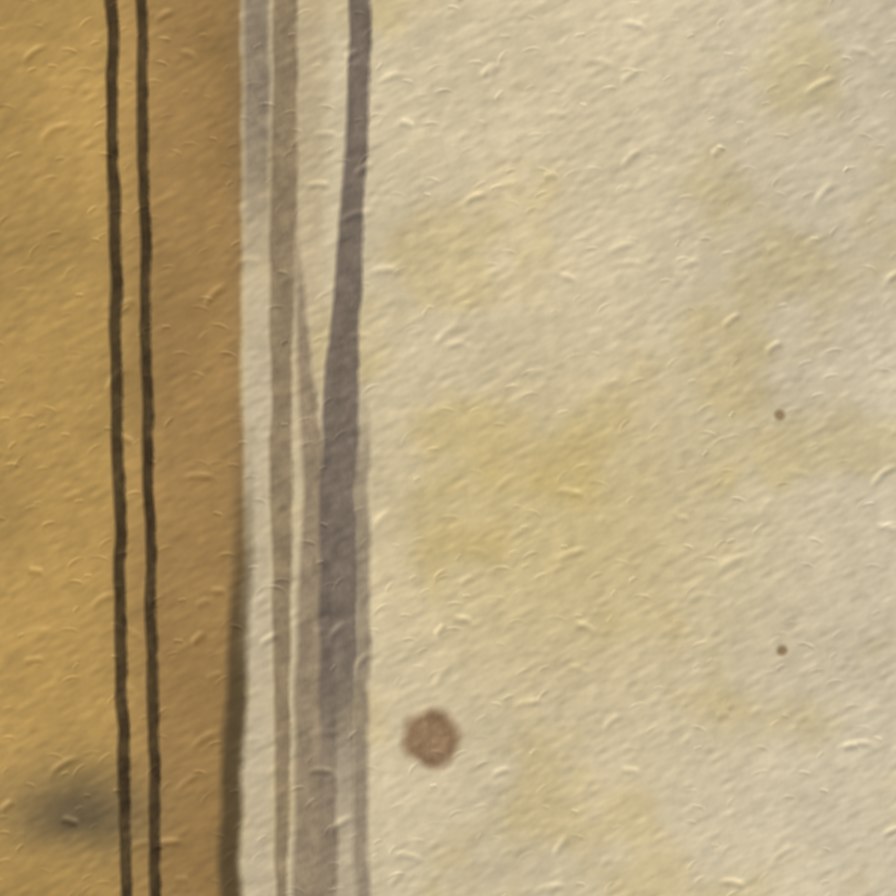
This texture is drawn by a Shadertoy shader. Its source:

```glsl
// Aged paper beside a tan border, with ruled dark lines, worn grey bands and one brown spot.

float hash(vec2 p) {
    vec3 q = fract(p.xyx * vec3(0.1031, 0.103, 0.0973));
    q += dot(q, q.yzx + 33.33);
    return fract((q.x + q.y) * q.z);
}

float noise(vec2 p) {
    vec2 i = floor(p), f = fract(p);
    f = f * f * (3.0 - 2.0 * f);
    return mix(mix(hash(i), hash(i + vec2(1, 0)), f.x),
               mix(hash(i + vec2(0, 1)), hash(i + vec2(1, 1)), f.x), f.y);
}

float fbm(vec2 p) {
    float sum = 0.0, amp = 0.5;
    for (int i = 0; i < 4; i++) {
        sum += amp * noise(p);
        p = mat2(1.6, 1.2, -1.2, 1.6) * p + 17.3;
        amp *= 0.5;
    }
    return sum / 0.9375;
}

// Soft vertical band
float band(float x, float center, float halfWidth, float soft) {
    soft = max(soft, 1.0 / iResolution.y);
    return 1.0 - smoothstep(halfWidth - soft, halfWidth + soft, abs(x - center));
}

// Height of the surface, stretched along slanted fibres
float fibreHeight(vec2 p) {
    vec2 along = mat2(0.88, -0.47, 0.47, 0.88) * p;
    return 0.65 * fbm(along * vec2(24, 60)) + 0.35 * noise(along * vec2(75, 160));
}

// Scattered raised fibres: bright stroke with a shaded lower side
float fibres(vec2 p, float scale, float density) {
    vec2 cell = floor(p * scale);
    float light = 0.0;
    for (int j = -1; j <= 1; j++)
    for (int i = -1; i <= 1; i++) {
        vec2 id = cell + vec2(i, j);
        if (hash(id + 7.7) > density) continue;
        vec2 d = p * scale - id - vec2(hash(id + 1.3), hash(id + 4.1));
        float angle = mix(-0.35, 0.95, hash(id + 9.2));
        d = vec2(cos(angle) * d.x + sin(angle) * d.y, cos(angle) * d.y - sin(angle) * d.x);
        d.y += 0.5 * d.x * d.x;
        float taper = 1.0 - smoothstep(0.1, 0.2 + 0.4 * hash(id + 2.8), abs(d.x));
        float ridge = exp(-pow(d.y / 0.07, 2.0)) - 0.7 * exp(-pow((d.y + 0.14) / 0.08, 2.0));
        light += taper * ridge * mix(0.3, 1.0, hash(id + 5.9));
    }
    return light;
}

void mainImage(out vec4 fragColor, in vec2 fragCoord) {
    vec2 uv = fragCoord / iResolution.xy;
    float down = 1.0 - uv.y;
    float mottling = fbm(uv * 7.0), grain = fbm(uv * vec2(85, 60));
    float x = uv.x + 0.004 * (noise(uv * vec2(30, 22)) - 0.5) + 0.003 * (grain - 0.5);

    // Paper with broad yellow patches
    vec3 paper = mix(vec3(0.81, 0.75, 0.62), vec3(0.79, 0.74, 0.63), smoothstep(0.6, 1.0, uv.x));
    paper *= 0.94 + 0.12 * mottling;
    float yellow = exp(-dot((uv - vec2(0.63, 0.4)) * vec2(5, 6), (uv - vec2(0.63, 0.4)) * vec2(5, 6)));
    yellow += 0.7 * smoothstep(0.48, 0.75, fbm(uv * 10.0 + 31.0));
    paper -= vec3(0.02, 0.035, 0.09) * yellow;

    // Tan border, browner beyond the ruled pair
    vec3 tan1 = mix(vec3(0.69, 0.56, 0.33), vec3(0.61, 0.485, 0.30), smoothstep(0.1, 0.19, uv.x));
    tan1 *= 0.86 + 0.28 * mottling;
    tan1 = mix(tan1, vec3(0.52, 0.43, 0.32), 0.55 * smoothstep(0.24, 0.28, uv.x) * (1.0 - 0.4 * down));
    float stain = exp(-dot((uv - vec2(0.09, 0.09)) * vec2(12, 18), (uv - vec2(0.09, 0.09)) * vec2(12, 18)));
    tan1 = mix(tan1, vec3(0.42, 0.36, 0.26), stain * smoothstep(0.3, 0.65, mottling));
    float border = 1.0 - smoothstep(-0.006, 0.006, x - 0.271 + 0.008 * smoothstep(0.6, 1.0, down));
    vec3 col = mix(paper, tan1, border);

    // Worn grey bands that drift, merge and fade down the page
    vec3 grey = mix(vec3(0.46, 0.41, 0.35), vec3(0.57, 0.51, 0.43), grain);
    float gutter = band(x, 0.315, 0.048, 0.012) * (1.0 - 0.5 * smoothstep(0.2, 0.6, down));
    col = mix(col, vec3(0.68, 0.60, 0.46), 0.45 * gutter * (1.0 - border));
    float left = band(x, 0.287, 0.013, 0.005) * (1.0 - smoothstep(0.12, 0.33, down));
    col = mix(col, grey, 0.8 * left);
    float middle = band(x, mix(0.319, 0.314, smoothstep(0.0, 0.4, down)), mix(0.014, 0.006, down * down), 0.004);
    col = mix(col, grey * vec3(1.03, 1.0, 0.92), 0.85 * middle);
    float widening = band(x, mix(0.325, 0.352, smoothstep(0.15, 0.6, down)), mix(0.003, 0.024, smoothstep(0.2, 0.9, down)), 0.005);
    col = mix(col, grey * vec3(1.06, 1.04, 1.0), 0.85 * widening * smoothstep(0.15, 0.4, down));
    float right = band(x, 0.402 - 0.025 * smoothstep(0.0, 0.6, down), mix(0.012, 0.02, smoothstep(0.15, 0.55, down)), 0.004);
    right *= 1.0 - 0.75 * smoothstep(0.7, 0.95, down);
    col = mix(col, grey * vec3(0.86, 0.86, 0.9), 0.93 * right);
    float outer = band(x, 0.404, 0.008, 0.005) * smoothstep(0.38, 0.6, down);
    col = mix(col, grey, 0.75 * outer);
    float gap = band(x, 0.288, 0.012, 0.006) * smoothstep(0.25, 0.4, down);
    col = mix(col, vec3(0.75, 0.69, 0.58), 0.7 * gap);

    // Dark border foot and the pair of ruled lines
    float foot = band(x, mix(0.272, 0.256, smoothstep(0.5, 1.0, down)), 0.011, 0.007);
    col = mix(col, vec3(0.31, 0.26, 0.18), 0.85 * foot * smoothstep(0.42, 0.8, down));
    float rules = max(band(x, 0.124 + 0.016 * down, 0.0065, 0.0035), band(x, 0.158 + 0.016 * down, 0.006, 0.0035));
    col = mix(col, mix(vec3(0.19, 0.15, 0.10), vec3(0.33, 0.27, 0.18), grain), 0.92 * rules);

    // Brown spot and sparse specks
    float spotDist = length(uv - vec2(0.483, 0.176)) + 0.008 * (noise(uv * 60.0) - 0.5);
    vec3 spot = mix(vec3(0.47, 0.36, 0.26), vec3(0.60, 0.49, 0.37), grain);
    col = mix(col, spot, 0.92 * (1.0 - smoothstep(0.023, 0.041, spotDist)));
    float speck = min(length(uv - vec2(0.87, 0.537)), length(uv - vec2(0.873, 0.274)));
    col = mix(col, vec3(0.48, 0.38, 0.26), 0.7 * (1.0 - smoothstep(0.002, 0.009, speck)));

    // Raking light over the fibrous surface
    float relief = fibreHeight(uv) - fibreHeight(uv + vec2(-0.002, 0.004));
    float strokes = fibres(uv, 22.0, 0.22) + 0.6 * fibres(uv + 3.7, 42.0, 0.3);
    col *= 1.0 + 0.22 * relief + 0.09 * (grain - 0.5);
    col += vec3(0.12, 0.11, 0.085) * strokes * (1.0 - 0.6 * rules);
    fragColor = vec4(clamp(col, 0.0, 1.0), 1.0);
}
```
